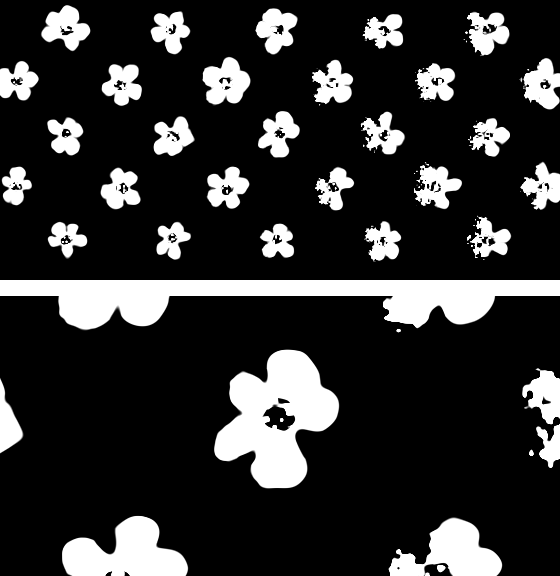
Top: the whole. Bottom: its middle third, enlarged.
Give the GLSL for this pattern, as a WebGL 2 fragment shader.

```glsl
#version 300 es
precision highp float;

uniform vec2 u_resolution;
out vec4 fragColor;

const float TAU = 6.2831853;
const int ROWS = 5;
const int PETALS = 5;
const vec2 SPACING = vec2(0.377, 0.187);
const vec2 FIRST_CENTRE = vec2(0.237, 0.891);
const float STAGGER = -0.181;
const vec3 GROUND = vec3(0.0);
const vec3 BLOOM = vec3(1.0);

float hash(vec2 p) {
    return fract(sin(dot(p, vec2(127.1, 311.7))) * 43758.5453);
}

float noise(vec2 p) {
    vec2 cell = floor(p);
    vec2 f = fract(p);
    f = f * f * (3.0 - 2.0 * f);
    float low = mix(hash(cell), hash(cell + vec2(1.0, 0.0)), f.x);
    float high = mix(hash(cell + vec2(0.0, 1.0)), hash(cell + 1.0), f.x);
    return mix(low, high, f.y);
}

float smoothMin(float a, float b, float blend) {
    float h = max(blend - abs(a - b), 0.0) / blend;
    return min(a, b) - 0.25 * h * h * blend;
}

// Petal that widens from the flower centre to a round tip
float petal(vec2 p, vec2 tip, float neckRadius, float tipRadius) {
    float along = clamp(dot(p, tip) / dot(tip, tip), 0.0, 1.0);
    return length(p - tip * along) - mix(neckRadius, tipRadius, along);
}

float petals(vec2 p, vec2 id) {
    float d = length(p) - 0.032;
    float turn = hash(id + 3.7) * TAU;
    for (int i = 0; i < PETALS; i++) {
        vec2 seed = id * 7.3 + float(i) * 1.9;
        float angle = turn + (float(i) + 0.45 * (hash(seed) - 0.5)) * TAU / float(PETALS);
        float reach = mix(0.044, 0.060, hash(seed + 11.0));
        float tipRadius = mix(0.021, 0.035, hash(seed + 23.0));
        vec2 tip = reach * vec2(cos(angle), sin(angle));
        d = smoothMin(d, petal(p, tip, 0.016, tipRadius), 0.008);
    }
    return d;
}

// Broken dark eye with pale flecks
float eye(vec2 p, vec2 id) {
    vec2 grain = p + id * 3.1;
    vec2 offset = 0.008 * (vec2(hash(id + 5.0), hash(id + 9.0)) - 0.5);
    float outline = length((p - offset) * vec2(1.0, 1.2)) - 0.021;
    outline += 0.016 * (noise(grain * 75.0) - 0.5);
    float flecks = 0.025 * (0.42 - noise(grain * 120.0));
    return max(outline, flecks);
}

float flower(vec2 p, vec2 id) {
    float size = mix(0.88, 1.14, hash(id + 1.3)) - 0.022 * id.y;
    vec2 q = p / size;
    vec2 grain = q + id * 2.7;
    float d = petals(q, id);
    d += 0.010 * (noise(grain * 42.0) - 0.5);

    // Ragged left edges, stronger towards the right-hand columns
    float wear = smoothstep(1.5, 4.0, id.x) * mix(0.4, 1.0, hash(id + 17.0));
    wear *= smoothstep(0.01, -0.05, q.x);
    d += wear * 0.045 * (noise(grain * 130.0) - 0.42);

    return max(d, -eye(q, id)) * size;
}

// Staggered rows, each with its nearest flower
float flowerField(vec2 p) {
    float d = 1.0;
    for (int row = 0; row < ROWS; row++) {
        float r = float(row);
        vec2 start = FIRST_CENTRE + vec2(STAGGER * mod(r, 2.0), -SPACING.y * r);
        float column = floor((p.x - start.x) / SPACING.x + 0.5);
        vec2 id = vec2(column, r);
        vec2 jitter = 0.008 * (vec2(hash(id + 31.0), hash(id + 47.0)) - 0.5);
        vec2 centre = start + vec2(column * SPACING.x, 0.0) + jitter;
        d = min(d, flower(p - centre, id));
    }
    return d;
}

void main() {
    vec2 p = gl_FragCoord.xy / u_resolution.y;
    float edge = 0.8 / u_resolution.y;
    float coverage = smoothstep(edge, -edge, flowerField(p));
    fragColor = vec4(mix(GROUND, BLOOM, coverage), 1.0);
}
```
